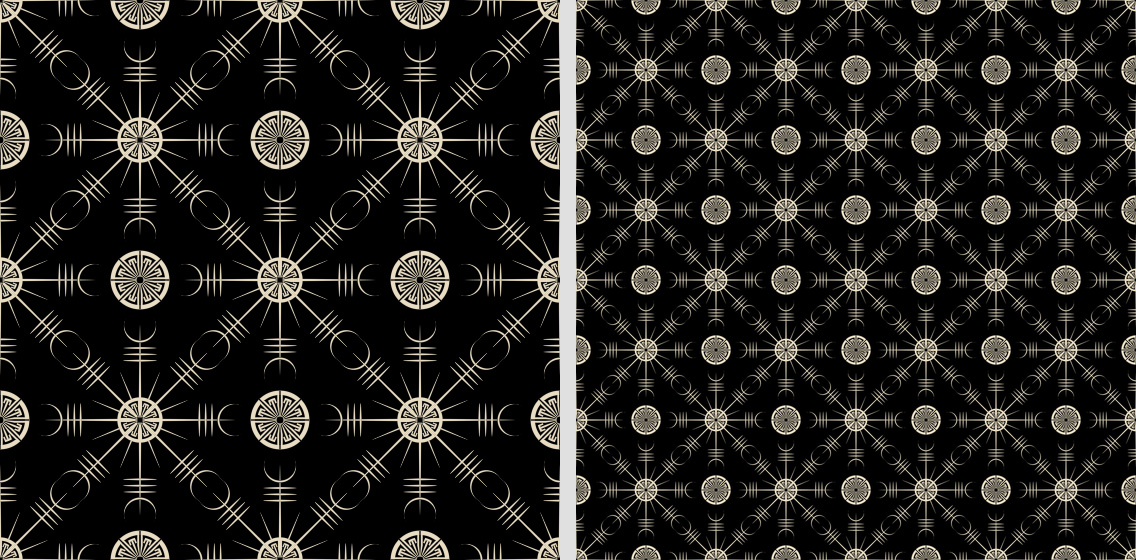
Left, the tile; right, the same tile 2 across and 2 down.
A WebGL 2 fragment shader for this pattern:

```glsl
#version 300 es
precision highp float;
// Eight-armed compass staves alternating with round fretwork wheels, cream on black.

#define REPEATS 2.0          // cells across and down
#define INK vec3(0.91, 0.865, 0.765)
#define GROUND vec3(0.0)
#define ARM_LENGTH 0.336     // lengths below are fractions of a cell
#define ARM_WIDTH 0.0046
#define RAY_LENGTH 0.182
#define BAR_HALF 0.058
#define BAR_WIDTH 0.0034
#define CRESCENT_RADIUS 0.057
#define CRESCENT_DEPTH 0.0065
#define HUB_RADIUS 0.081
#define WHEEL_RADIUS 0.105

const float SECTOR = 6.2831853 / 8.0;

uniform vec2 u_resolution;
out vec4 outColor;

// Offset to the nearest site of a lattice with sites at cell corners and centres.
vec2 nearestSite(vec2 p) {
  vec2 corner = p - round(p);
  vec2 centre = p - 0.5 - round(p - 0.5);
  return dot(corner, corner) < dot(centre, centre) ? corner : centre;
}

// Fold the plane into one mirrored sector: x runs along its axis, y >= 0 across it.
vec2 foldSector(vec2 p, float turn) {
  float angle = atan(p.y, p.x) - turn;
  angle -= SECTOR * round(angle / SECTOR);
  return length(p) * vec2(cos(angle), abs(sin(angle)));
}

// Stroke along x that narrows to a point; a lower power keeps it fuller.
float spike(vec2 q, float start, float end, float halfWidth, float power) {
  float taper = clamp((end - q.x) / (end - start), 0.0, 1.0);
  return max(q.y - halfWidth * pow(taper, power), max(start - q.x, q.x - end));
}

// Fretwork wheel of unit radius.
float wheel(vec2 p) {
  float r = length(p);
  vec2 slit = foldSector(p, 0.0);
  vec2 mid = foldSector(p, 0.5 * SECTOR);
  float narrow = min(1.0, r / 0.5);

  float rim = max(abs(r - 0.925) - 0.075, 0.022 - slit.y);
  float spokes = max(abs(slit.y - 0.06 * narrow) - 0.032 * narrow, abs(r - 0.52) - 0.4);
  float stem = max(mid.y - 0.032 * narrow, abs(r - 0.44) - 0.32);
  float cap = max(abs(r - 0.735) - 0.037, mid.y - 0.125);
  float prongs = max(abs(mid.y - 0.098) - 0.027, abs(r - 0.67) - 0.08);
  return min(min(rim, spokes), min(stem, min(cap, prongs)));
}

// Stave: long arms with three bars and a crescent, short rays between, a wheel as hub.
float stave(vec2 p) {
  vec2 arm = foldSector(p, 0.0);
  vec2 ray = foldSector(p, 0.5 * SECTOR);
  float d = spike(arm, 0.015, ARM_LENGTH, ARM_WIDTH, 0.6);
  d = min(d, spike(ray, HUB_RADIUS, RAY_LENGTH, 0.0026, 0.8));

  // Crossbars
  for (int i = 0; i < 3; i++) {
    float along = 0.212 + 0.0225 * float(i);
    d = min(d, spike(vec2(arm.y, abs(arm.x - along)), 0.0, BAR_HALF, BAR_WIDTH, 0.5));
  }

  // Crescent, open outward
  vec2 c = arm - vec2(0.334, 0.0);
  float outer = length(c) - CRESCENT_RADIUS;
  float inner = length(c - vec2(CRESCENT_DEPTH, 0.0)) - CRESCENT_RADIUS;
  d = min(d, max(outer, -inner));

  return min(d, HUB_RADIUS * wheel(p / HUB_RADIUS));
}

void main() {
  vec2 p = gl_FragCoord.xy / u_resolution * REPEATS;
  float pixel = REPEATS / min(u_resolution.x, u_resolution.y);

  float staves = stave(nearestSite(p));
  vec2 w = nearestSite(p - vec2(0.5, 0.0));
  float wheels = WHEEL_RADIUS * wheel(w / WHEEL_RADIUS);

  float edge = 0.7 * pixel;
  float ink = 1.0 - smoothstep(-edge, edge, min(staves, wheels));
  outColor = vec4(mix(GROUND, INK, ink), 1.0);
}
```
